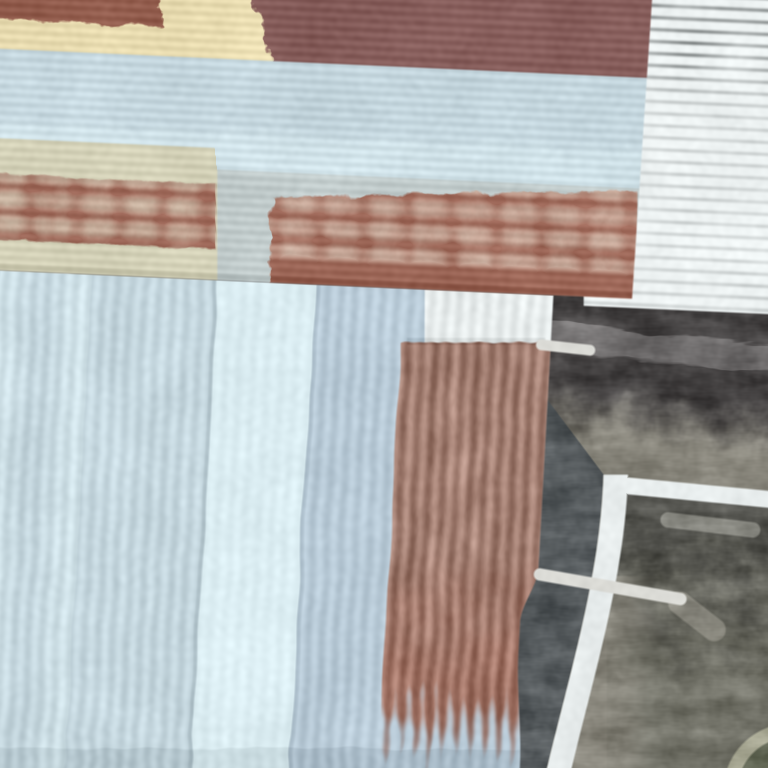
Reproduce this texture procedurally as a WebGL 2 fragment shader.

```glsl
#version 300 es
precision highp float;
// Corrugated metal roofs seen from above: tilted sheets with rust patches,
// a pale roof at the right and a dark walled yard at the lower right.
// Masks on skewed axes place the sheets; cosine ridges and gradient noise texture them.
#define EDGE 0.002
#define TILT 0.045
#define LEAN 0.055
#define RIB_ACROSS 85.0
#define RIB_DOWN 55.0
#define PALE_RIB 64.0
#define PATCH_STEP 0.0575
#define WEAR 0.07

uniform vec2 u_resolution;
out vec4 outColor;

const vec3 BLUE = vec3(.77, .84, .87), ICE = vec3(.86, .93, .95), STEEL = vec3(.72, .79, .84);
const vec3 WHITE = vec3(.94, .96, .96), YELLOW = vec3(.91, .86, .69), CREAM = vec3(.83, .82, .72);
const vec3 MAROON = vec3(.52, .36, .35), RUST = vec3(.61, .40, .34), TAN = vec3(.63, .49, .44);
const vec3 DARK = vec3(.27, .26, .26), SLATE = vec3(.33, .35, .36), TAUPE = vec3(.54, .53, .49);

vec2 hash2(vec2 c) {
  vec3 h = fract(vec3(c.xyx) * vec3(.1031, .1030, .0973));
  h += dot(h, h.yzx + 33.33);
  return fract((h.xx + h.yz) * h.zy) * 2. - 1.;
}

float noise(vec2 p) {
  vec2 i = floor(p), f = p - i, w = f * f * f * (f * (f * 6. - 15.) + 10.);
  vec2 e = vec2(1, 0);
  float a = dot(hash2(i), f), b = dot(hash2(i + e), f - e);
  float c = dot(hash2(i + e.yx), f - e.yx), d = dot(hash2(i + 1.), f - 1.);
  return mix(mix(a, b, w.x), mix(c, d, w.x), w.y);
}

float fbm(vec2 p) {
  float sum = 0., amp = .6;
  for (int k = 0; k < 4; k++) { sum += amp * noise(p); p = p * 2.03 + 7.1; amp *= .55; }
  return sum;
}

float above(float a, float x) { return smoothstep(a - EDGE, a + EDGE, x); }
float band(float a, float b, float x) { return above(a, x) * (1. - above(b, x)); }
float ridge(float x, float n) { return .5 + .5 * cos(6.28318 * n * x); }

float bar(vec2 p, vec2 a, vec2 b, float r) {
  vec2 d = b - a;
  float t = clamp(dot(p - a, d) / dot(d, d), 0., 1.);
  return 1. - above(r, length(p - a - d * t));
}

// Yard: shaded top, taupe ledge, slate gap and a walled court
vec3 yard(vec2 p) {
  float streak = fbm(p * vec2(9, 34)), blotch = fbm(p * 19.);
  vec3 c = mix(DARK, TAUPE, smoothstep(.5, .58, p.y - .12 * (p.x - .8) + .05 * blotch));
  c += .16 * band(.425, .46, p.y - .1 * (p.x - .75) + .02 * streak);
  vec3 court = mix(vec3(.31, .31, .29), vec3(.44, .44, .40), smoothstep(.66, .9, p.y + .2 * blotch));
  court = mix(court, TAUPE, .8 * smoothstep(.86, .8, p.x + .05 * blotch) * above(.75, p.y));
  c = mix(c, court, above(.64, p.y) * above(.79, p.x));
  c = mix(c, vec3(.58, .58, .55), .8 * bar(p, vec2(.87, .677), vec2(.98, .69), .01));
  c = mix(c, TAUPE + .08, .6 * bar(p, vec2(.885, .785), vec2(.93, .82), .015));
  c = mix(c, vec3(.66, .66, .58), bar(p, vec2(1.03, 1.03), vec2(1.04), .088));
  c = mix(c, vec3(.4, .42, .35), bar(p, vec2(1.03, 1.03), vec2(1.04), .07));
  float wallX = .786 - .11 * smoothstep(.6, 1.25, p.y);
  float gap = min(.72 + .75 * (p.y - .53), wallX);
  c = mix(c, SLATE, above(.52, p.y) * (1. - above(gap, p.x)));
  c += .22 * streak + .16 * blotch;
  float wall = band(wallX, wallX + .032, p.x) * above(.618, p.y);
  wall = max(wall, bar(p, vec2(.8, .631), vec2(1.02, .652), .011));
  return mix(c, WHITE - .03, wall);
}

// Lower roof: leaning sheets with ribs running down
vec3 lowerRoof(vec2 p, float u) {
  float kink = .005 * noise(vec2(p.x * 9., p.y * 14.)) + .004 * noise(p * 34.) * smoothstep(.9, .95, p.y);
  float s = u + kink, rib = ridge(s, RIB_DOWN);
  vec3 c = mix(BLUE, ICE, .5 * band(0., .12, s) * ridge(s, 9.));
  c = mix(c, ICE, band(.284, .412, s));
  c = mix(c, STEEL, above(.412, s));
  c += (rib - .5) * mix(.07, .03, band(.284, .412, s));
  c -= .05 * (band(.279, .284, s) + band(.412, .417, s)) + .06 * above(.975, p.y + kink);
  c = mix(c, WHITE - .07 * rib, above(.553, p.x) * (1. - above(.448, p.y)));
  vec3 rust = mix(TAN, RUST, .55 * smoothstep(.7, .9, p.y + .15 * fbm(p * 8.)));
  rust += .15 * (rib - .5) + .16 * fbm(p * vec2(38, 14));
  float fade = smoothstep(1., .93, p.y + .04 * rib + .05 * noise(p * 26.));
  c = mix(c, rust, above(.527, s) * above(.446 + .003 * noise(p * 60.), p.y) * fade);
  return c - .07 * band(.44, .449, p.y) * band(.53, .71, p.x);
}

// Upper roofs: tilted strips, ribs across, with gridded rust patches
vec3 upperRoof(vec2 p, float v) {
  float rag = fbm(p * 25.), rib = ridge(v, RIB_ACROSS) - .5;
  vec3 c = mix(BLUE, ICE, .5 * smoothstep(.15, .17, v + .02 * rag));
  vec3 top = mix(YELLOW, MAROON, above(.335 + .3 * v + .025 * rag, p.x));
  top = mix(top, RUST - .04, (1. - above(.21 + .03 * rag, p.x)) * (1. - above(.025 + .012 * rag, v)));
  c = mix(top, c, above(.0635, v));
  vec3 low = mix(CREAM, vec3(.75, .79, .79), above(.283, p.x));
  float leftSide = 1. - above(.281, p.x), rightSide = band(.352 + .02 * rag, .83, p.x);
  float cols = ridge(p.x - mix(.0145, .04, leftSide), 1. / PATCH_STEP);
  float rows = ridge(v - mix(.263, .243, leftSide), 31.);
  float grid = clamp(.28 + .6 * rows * rows + .35 * cols * cols * cols + .5 * rag, 0., 1.);
  grid = max(grid, rightSide * smoothstep(.31, .325, v));
  float leftPatch = leftSide * band(.227, .312, v + .008 * rag);
  float rightPatch = rightSide * above(.24 - .06 * (p.x - .35) + .012 * rag, v);
  vec3 faded = mix(vec3(.83, .74, .68), CREAM, .4 * leftSide);
  low = mix(low, mix(faded, RUST, grid), max(leftPatch, rightPatch));
  c = mix(c, low, above(mix(.208, .18, leftSide), v));
  c -= .05 * band(.343, .352, v);
  return c + .055 * rib;
}

void main() {
  vec2 p = gl_FragCoord.xy / u_resolution;
  p.y = 1. - p.y; // measured down from the top
  float v = p.y - TILT * p.x, u = p.x + LEAN * (p.y - .36);
  vec3 c = yard(p);

  float eave = .722 - .02 * smoothstep(.74, .81, p.y) + .01 * smoothstep(.85, 1., p.y);
  c = mix(c, lowerRoof(p, u), above(.352, v) * (1. - above(eave, u)));

  // Pale roof at the right, lines strongest at the top
  float line = pow(ridge(v, PALE_RIB), 3.);
  vec3 pale = WHITE - line * mix(.14, .4, smoothstep(.16, .04, p.y)) * (.8 + .6 * noise(p * 14.));
  c = mix(c, pale, above(.76, p.x) * (1. - above(.364, v)));
  c = mix(c, upperRoof(p, v), (1. - above(.352, v)) * (1. - above(.849 - .067 * p.y, p.x)));

  // Rods reaching out over the yard
  float rod = max(bar(p, vec2(.705, .449), vec2(.768, .456), .007),
                  bar(p, vec2(.703, .748), vec2(.886, .78), .008));
  c = mix(c, vec3(.86, .86, .84), rod);

  c += WEAR * (fbm(p * 11.) + .5 * noise(p * 90.));
  outColor = vec4(clamp(c, 0., 1.), 1.);
}
```
